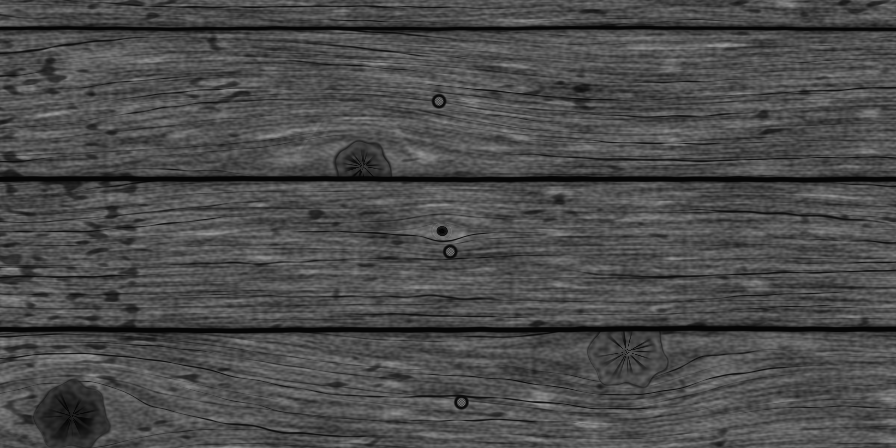
This texture is drawn by a WebGL 2 fragment shader. Its source:

```glsl
#version 300 es
precision highp float;
// Weathered charcoal planks with dark seams, one nail per plank and knots.
// Grain is stretched gradient noise in a coordinate that flows around the
// knots; cracks follow jittered rows of that same coordinate.
uniform vec2 u_resolution;
out vec4 fragColor;

#define PITCH 0.336         // plank height, canvas height = 1
#define TOP_SEAM 0.936      // height of the uppermost seam
#define SEAM_HALF 0.0055    // half width of the seams
#define WOOD 0.325          // mean grey of the wood
#define DARK 0.045          // grey inside cracks and seams
#define FIBRE 0.26          // contrast of the fibres
#define CRACK_ROWS 27.0     // long cracks per canvas height
#define CRACK_HALF 0.0023   // half width of the long cracks
#define FINE_ROWS 72.0      // hairline cracks per canvas height
#define NAIL_RADIUS 0.0135

// Knots: centre x, centre y, radius, darkness
const vec4 KNOTS[4] = vec4[4](
    vec4(0.81, 0.628, 0.062, 0.35), vec4(1.40, 0.215, 0.085, 0.10),
    vec4(0.16, 0.072, 0.080, 0.65), vec4(0.987, 0.484, 0.011, 0.90));

float hash(vec2 p) {
    vec3 q = fract(vec3(p.xyx) * 0.1031);
    q += dot(q, q.yzx + 33.33);
    return fract((q.x + q.y) * q.z);
}

vec2 gradient(vec2 cell) {
    float a = 6.2832 * hash(cell);
    return vec2(cos(a), sin(a));
}

float noise(vec2 p) {
    vec2 i = floor(p), f = fract(p);
    vec2 u = f * f * f * (f * (f * 6.0 - 15.0) + 10.0);
    vec2 e = vec2(1.0, 0.0);
    return mix(mix(dot(gradient(i), f), dot(gradient(i + e), f - e), u.x),
               mix(dot(gradient(i + e.yx), f - e.yx),
                   dot(gradient(i + 1.0), f - 1.0), u.x), u.y);
}

// Coverage of a line of the given half width at distance d
float stroke(float d, float halfWidth, float aa) {
    float w = max(halfWidth, 0.0);
    return (1.0 - smoothstep(w - aa, w + aa, d)) * min(1.4 * w / aa, 1.0);
}

// Broken lines along the grain, one per jittered row
float cracks(vec2 q, float rows, float halfWidth, float seed, float stretch, float aa) {
    float s = q.y * rows + 0.9 * noise(vec2(q.x * 1.5 + seed, q.y * rows * 0.3))
            + 0.13 * noise(vec2(q.x * 13.0, q.y * rows * 0.5 + seed));
    float row = floor(s), jitter = hash(vec2(row + 200.0, seed));
    float d = abs(s - row - mix(0.25, 0.75, jitter)) / (rows * stretch);
    float run = noise(vec2(q.x * 1.7 + 60.0 * jitter, row * 7.31 + seed));
    float chips = 0.75 + 0.7 * noise(vec2(q.x * 22.0, row * 3.7 + seed));
    return stroke(d, halfWidth * chips * smoothstep(-0.2, 0.35, run), aa);
}

void main() {
    vec2 p = gl_FragCoord.xy / u_resolution.y;
    float aa = 0.8 / u_resolution.y;

    // Planks
    float wobble = 0.005 * noise(vec2(p.x * 1.8, p.y * 2.0)) + 0.002 * noise(p * vec2(17.0, 2.0));
    float across = (TOP_SEAM - p.y + wobble) / PITCH;
    float plank = floor(across);
    float seamDist = abs(across - round(across)) * PITCH;
    float seed = 17.3 * plank + 41.0;

    // Grain height, pushed around the knots of this plank
    float v = p.y + 0.045 * noise(vec2(p.x * 1.1 + seed, p.y * 2.5));
    float inside = 0.0, knotTone = WOOD, halo = 0.0;
    for (int i = 0; i < 4; i++) {
        vec4 knot = KNOTS[i];
        if (floor((TOP_SEAM - knot.y) / PITCH) != plank) continue;
        vec2 d = p - knot.xy;
        float bend = 2.2 * knot.z * knot.z + 0.0006;
        v -= d.y * bend / (dot(d * vec2(0.55, 1.0), d * vec2(0.55, 1.0)) + bend);
        float r = length(d * vec2(0.9, 1.0)) / knot.z + 0.25 * noise(d * 22.0 + seed);
        float rings = sin(r * 19.0 + 3.0 * noise(d * 30.0));
        float spokes = 1.0 - smoothstep(0.03, 0.14, abs(noise(d / (length(d) + 0.001) * 2.3 + knot.xy * 9.0)));
        float tone = WOOD - 0.02 + 0.035 * rings + 0.13 * noise(d * vec2(70.0, 95.0));
        tone *= 1.0 - knot.w * (1.0 - 0.5 * smoothstep(0.2, 1.0, r));
        tone *= 1.0 - 0.75 * spokes * (1.0 - smoothstep(0.25, 0.75, r));
        float rim = stroke(abs(r - 0.92) * knot.z, 0.003 * (0.7 + 1.6 * noise(d * 14.0 + 5.0)), aa);
        float cover = 1.0 - smoothstep(0.85, 1.05, r);
        knotTone = mix(knotTone, mix(tone, DARK, 0.85 * rim), cover);
        inside = max(inside, cover);
        halo += smoothstep(0.05, 0.4, noise(vec2(r * 4.0, d.x * 9.0)))
              * smoothstep(1.0, 1.4, r) * (1.0 - smoothstep(1.8, 2.7, r));
    }
    float stretch = clamp(length(vec2(dFdx(v), dFdy(v))) * u_resolution.y, 0.3, 1.6);
    vec2 q = vec2(p.x, v);

    // Fibres, patches and grit
    float fibre = 0.65 * noise(vec2(p.x * 5.0 + seed, v * 105.0))
                + 0.45 * noise(vec2(p.x * 15.0 - seed, v * 210.0));
    float grey = WOOD + FIBRE * fibre + 0.10 * noise(vec2(p.x * 2.5 + seed, v * 13.0));
    grey += 0.12 * noise(p * vec2(75.0, 150.0)) + 0.06 * halo;
    grey += 0.14 * smoothstep(0.25, 0.55, noise(vec2(p.x * 9.0, v * 55.0) + seed));

    // Pitted stains, strongest at the left end
    float pits = noise(p * vec2(22.0, 60.0)) + 0.6 * noise(p * vec2(5.0, 12.0) + seed);
    grey *= 1.0 - 0.55 * smoothstep(0.2, 0.55, pits + 0.12 - 0.3 * smoothstep(0.0, 0.5, p.x));

    // Cracks, then knots over them
    grey = mix(grey, DARK, 0.6 * cracks(q, FINE_ROWS, 0.0014, seed + 5.0, stretch, aa));
    grey = mix(grey, DARK, 0.95 * cracks(q, CRACK_ROWS, CRACK_HALF, seed, stretch, aa));
    grey = mix(grey, knotTone, inside);

    // Nail with a dotted head in a dark socket
    vec2 n = p - vec2(0.98 + 0.025 * plank, TOP_SEAM - PITCH * plank - 0.162);
    float nr = length(n);
    float dots = sin(n.x * 1100.0) * sin(n.y * 1100.0);
    grey = mix(grey, DARK, 1.0 - smoothstep(NAIL_RADIUS, NAIL_RADIUS + 0.005, nr));
    grey = mix(grey, 0.36 + 0.12 * dots, 1.0 - smoothstep(-aa, aa, nr - 0.72 * NAIL_RADIUS));

    // Seams with a soft shadow, the top one narrower
    float seamHalf = SEAM_HALF * (round(across) < 0.5 ? 0.7 : 1.0);
    grey *= 1.0 - 0.4 * exp(-max(seamDist - seamHalf, 0.0) * 160.0);
    grey = mix(grey, 0.02, 1.0 - smoothstep(seamHalf - aa, seamHalf + aa, seamDist));
    fragColor = vec4(vec3(clamp(grey, 0.0, 1.0)), 1.0);
}
```
